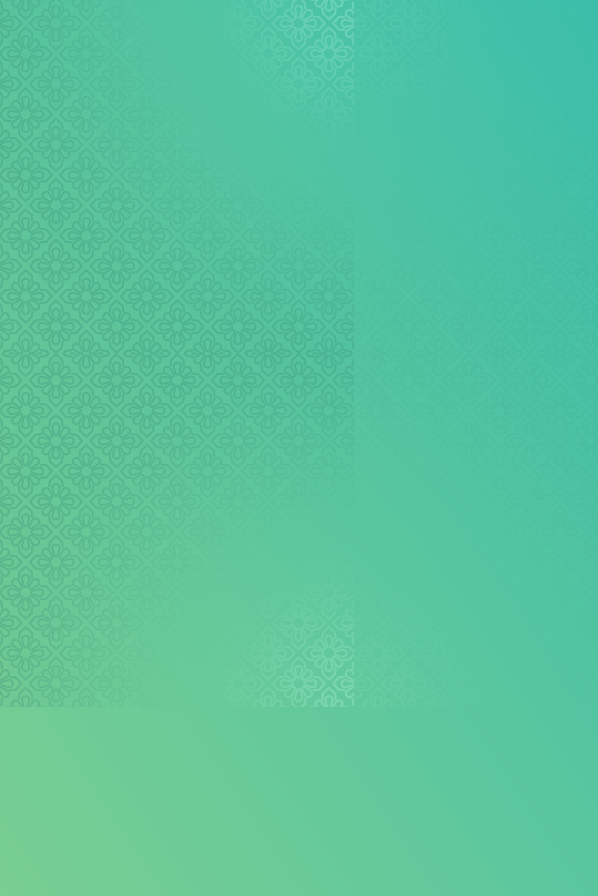
A WebGL 1 fragment shader for this background:

```glsl
precision highp float;
// A diagonal green-to-teal gradient under a mirrored panel of outlined flowers.
// Flowers sit on a staggered lattice; a radial fade turns their ink from
// light near the panel's mid top and bottom to dark at its sides and centre.

uniform vec2 u_resolution;

const float PI = 3.14159265;
const float TILE = 0.3945;          // side of one mirrored tile, in canvas heights
const float CELLS = 5.827;          // lattice periods per tile
const float LINE_HALF_WIDTH = 0.018;

const vec3 LEAF = vec3(0.475, 0.808, 0.570);
const vec3 TEAL = vec3(0.235, 0.748, 0.672);
const vec3 DARK_INK = vec3(0.22, 0.57, 0.48);
const vec3 LIGHT_INK = vec3(0.80, 1.0, 0.92);

// Offset from the nearest point of a staggered lattice.
vec2 staggered(vec2 p) {
  vec2 a = fract(p + 0.5) - 0.5;
  vec2 b = fract(p) - 0.5;
  return dot(a, a) < dot(b, b) ? a : b;
}

float segmentDistance(vec2 p, vec2 a, vec2 b) {
  vec2 ab = b - a;
  return length(p - a - ab * clamp(dot(p - a, ab) / dot(ab, ab), 0.0, 1.0));
}

// Outline of eight tapered petals around a small open hub.
float flowerOutline(vec2 p) {
  float sector = PI / 4.0;
  float angle = mod(atan(p.y, p.x + 1e-6) + sector * 0.5, sector) - sector * 0.5;
  vec2 q = length(p) * vec2(cos(angle), sin(angle));
  float along = clamp((q.x - 0.13) / 0.10, 0.0, 1.0);
  float radius = mix(0.035, 0.060, along);
  return abs(length(q - vec2(0.13 + 0.10 * along, 0.0)) - radius);
}

// Four chevrons with short tails filling the gap between flowers.
float chevronOutline(vec2 p) {
  vec2 q = abs(p);
  q = q.x > q.y ? q : q.yx;
  float arm = segmentDistance(q, vec2(0.07, 0.0), vec2(0.16, 0.10));
  float tail = segmentDistance(q, vec2(0.16, 0.10), vec2(0.25, 0.11));
  return min(arm, tail);
}

float flowerLines(vec2 p, float pixel) {
  float d = min(flowerOutline(staggered(p)),
                chevronOutline(staggered(p + vec2(0.5, 0.0))));
  return 1.0 - smoothstep(LINE_HALF_WIDTH - 0.5 * pixel,
                          LINE_HALF_WIDTH + 0.5 * pixel, d);
}

// Smooth step across a straight edge, one pixel wide.
float edge(float distanceIn, float pixel) {
  return clamp(distanceIn / pixel + 0.5, 0.0, 1.0);
}

void main() {
  vec2 uv = gl_FragCoord.xy / u_resolution;
  float pixel = 1.0 / u_resolution.y;
  vec2 p = gl_FragCoord.xy * pixel;

  // Diagonal base gradient
  vec3 color = mix(LEAF, TEAL, 0.5 * (uv.x + uv.y));

  // Panel folded about its vertical and horizontal seams
  vec2 fromSeam = p - vec2(TILE, 1.0 - TILE);
  vec2 tile = abs(fromSeam) / TILE;
  float lines = flowerLines(tile * CELLS - vec2(0.404, -0.058),
                            pixel * CELLS / TILE);

  // Panel extent and the fainter right half
  float panel = edge(p.y - 1.0 + 2.0 * TILE, pixel);
  float strength = panel * mix(1.0, 0.32, edge(fromSeam.x, pixel));

  // Radial fade between the two inks
  float fade = length(tile - vec2(0.0, 1.0));
  float dark = smoothstep(0.40, 1.10, fade);
  float light = 1.0 - smoothstep(0.0, 0.48, fade);

  color = mix(color, DARK_INK, strength * dark * (0.06 + 0.30 * lines));
  color = mix(color, LIGHT_INK, strength * light * (0.02 + 0.24 * lines));
  gl_FragColor = vec4(color, 1.0);
}
```
